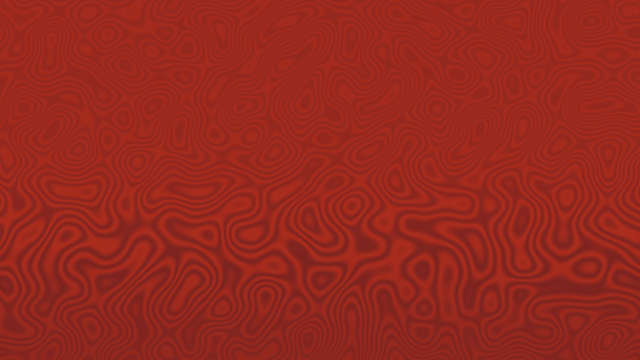
This background is drawn by a Shadertoy shader. Its source:

```glsl
#define DARK_RED vec3(0.47, 0.135, 0.125)
#define BRIGHT_RED vec3(0.68, 0.175, 0.11)
#define CELLS_PER_HEIGHT 8.4
#define BAND_CENTER 0.3
#define BAND_WIDTH 0.2
#define RING_FREQ_FINE 58.0
#define RING_FREQ_BAND 27.0
#define CONTRAST_BASE 0.16
#define CONTRAST_BAND 0.25
#define TONE_BOTTOM 0.37
#define TONE_TOP 0.67

const float TAU = 6.2831853;

// Unit gradient with a random direction for each lattice point
vec2 latticeGradient(vec2 cell) {
    uvec2 q = uvec2(ivec2(cell) + 4096);
    uint h = q.x * 1597334677u ^ q.y * 3812015801u;
    h = (h ^ (h >> 15)) * 2246822519u;
    h ^= h >> 13;
    float angle = TAU * float(h & 65535u) / 65536.0;
    return vec2(cos(angle), sin(angle));
}

float gradientNoise(vec2 p) {
    vec2 cell = floor(p);
    vec2 f = p - cell;
    vec2 w = f * f * f * (f * (f * 6.0 - 15.0) + 10.0);
    vec2 e = vec2(0.0, 1.0);
    float a = dot(latticeGradient(cell), f);
    float b = dot(latticeGradient(cell + e.yx), f - e.yx);
    float c = dot(latticeGradient(cell + e.xy), f - e.xy);
    float d = dot(latticeGradient(cell + e.yy), f - e.yy);
    return mix(mix(a, b, w.x), mix(c, d, w.x), w.y);
}

void mainImage(out vec4 fragColor, in vec2 fragCoord) {
    vec2 p = fragCoord / iResolution.y;

    // Horizontal band of wide, strong rings
    float offset = (p.y - BAND_CENTER) / BAND_WIDTH;
    float band = exp(-offset * offset);

    // Contour rings of the noise field
    float height = gradientNoise(p * CELLS_PER_HEIGHT + vec2(17.3, 5.6));
    float phase = height * mix(RING_FREQ_FINE, RING_FREQ_BAND, band);
    float rings = sin(phase);

    // Fade rings too fine for the canvas
    rings *= 1.0 - smoothstep(1.6, 3.1, fwidth(phase));

    // Vertical shading plus rings
    float shade = mix(TONE_BOTTOM, TONE_TOP, smoothstep(0.0, 0.6, p.y));
    float tone = shade + rings * (CONTRAST_BASE + CONTRAST_BAND * band);
    fragColor = vec4(mix(DARK_RED, BRIGHT_RED, tone), 1.0);
}
```
